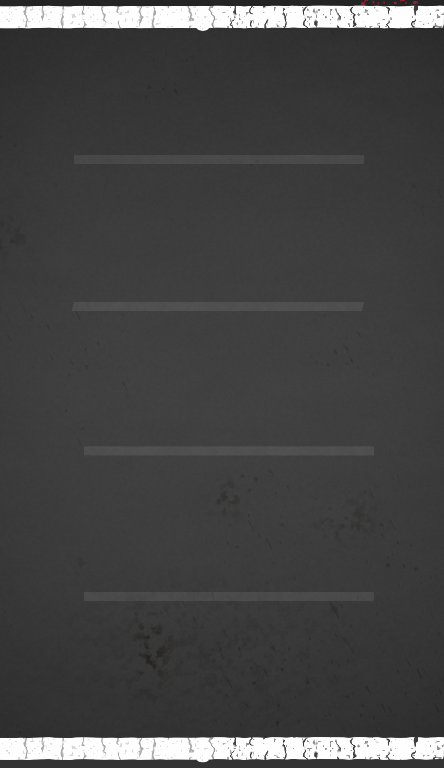
Give the GLSL for this texture, as a WebGL 2 fragment shader.

```glsl
#version 300 es
precision highp float;
// Worn asphalt road seen from above: a soft vertical gradient with grain and stains,
// four faint horizontal dashes, and two bright cracked paint bands at top and bottom.
// Noise drives the wear; box distances place the painted parts.
uniform vec2 u_resolution;
out vec4 fragColor;

float hash(vec2 p) {
    vec3 h = fract(vec3(p.xyx) * 0.1031);
    h += dot(h, h.yzx + 33.33);
    return fract((h.x + h.y) * h.z);
}

float noise(vec2 p) {
    vec2 i = floor(p), f = fract(p);
    f = f * f * (3.0 - 2.0 * f);
    return mix(mix(hash(i), hash(i + vec2(1, 0)), f.x),
               mix(hash(i + vec2(0, 1)), hash(i + 1.0), f.x), f.y);
}

float fbm(vec2 p) {
    float sum = 0.0, amp = 0.5;
    for (int i = 0; i < 4; i++) {
        sum += amp * noise(p);
        p = p * 2.03 + 17.0;
        amp *= 0.5;
    }
    return sum;
}

// Coverage of an axis-aligned box, softened over one pixel
float box(vec2 p, vec2 halfSize, float px) {
    vec2 d = abs(p) - halfSize;
    return 1.0 - smoothstep(-0.5 * px, 0.5 * px, max(d.x, d.y));
}

// Mottled dark patch
float stain(vec2 p, vec2 center, vec2 radius) {
    vec2 d = (p - center) / radius;
    return exp(-dot(d, d)) * smoothstep(0.4, 0.7, fbm(p * 130.0));
}

// Wandering vertical cracks, one per jittered cell; returns darkness
float cracks(vec2 p, float px) {
    float worn = smoothstep(0.46, 0.54, p.x / 0.578);
    float wander = 0.007 * (noise(vec2(p.x * 30.0, p.y * 110.0)) - 0.5)
                 + 0.004 * (noise(p * 300.0) - 0.5);
    float dark = 0.0;
    float cell = floor(p.x * 42.0);
    for (float k = -1.0; k <= 1.0; k++) {
        float id = cell + k;
        float x = (id + 0.2 + 0.6 * hash(vec2(id, 3.0))) / 42.0;
        float d = abs(p.x + wander - x);
        float gap = smoothstep(0.25, 0.5, noise(vec2(id * 7.0, p.y * 120.0 + 40.0)));
        float line = 1.0 - smoothstep(0.0003, 0.0006 + px, d);
        dark = max(dark, line * gap * mix(0.35, 0.8, worn));
    }
    float speck = smoothstep(0.8, 0.9, noise(p * 330.0 + 9.0));
    return max(dark, speck * mix(0.15, 0.45, worn));
}

void main() {
    vec2 uv = gl_FragCoord.xy / u_resolution;
    vec2 p = uv * vec2(0.578, 1.0);
    float px = 1.0 / u_resolution.y;

    // Asphalt: brightest near the middle, darker towards the ends and sides
    float side = abs(uv.x - 0.5) * 2.0;
    float tone = 0.252 - 0.28 * pow(uv.y - 0.49, 2.0) - 0.02 * pow(side, 3.0);
    tone += 0.012 * (noise(p * 400.0) - 0.5) + 0.014 * (fbm(p * vec2(14.0, 30.0)) - 0.47);
    vec3 color = vec3(tone);

    // Dashes, the lower pair shifted right
    for (int i = 0; i < 4; i++) {
        float shift = i < 2 ? 0.0 : 0.013;
        float y = 0.7923 - 0.1897 * float(i) - (i == 1 ? 0.0017 : 0.0);
        vec2 d = p - vec2(0.2852 + shift, y);
        if (i == 1) d.x += 0.0015 - 0.3 * d.y;
        float wear = 0.9 + 0.2 * noise(p * 90.0);
        color += 0.062 * wear * box(d, vec2(0.1888, 0.0059), px);
    }

    // Stains, sparse pits and slanted scratches
    float dirt = stain(p, vec2(0.197, 0.155), vec2(0.018, 0.045)) * 1.3
               + stain(p, vec2(0.295, 0.350), vec2(0.020, 0.025))
               + stain(p, vec2(0.450, 0.320), vec2(0.040, 0.030)) * 0.8
               + stain(p, vec2(0.010, 0.690), vec2(0.030, 0.030)) * 0.6
               + stain(p, vec2(0.270, 0.150), vec2(0.180, 0.090)) * 0.4;
    color -= dirt * vec3(0.050, 0.054, 0.060);
    vec2 slant = vec2(p.x + 0.5 * p.y, p.y - 0.5 * p.x);
    float scratch = smoothstep(0.86, 0.95, noise(slant * vec2(260.0, 90.0)));
    color -= 0.035 * scratch * smoothstep(0.45, 0.65, fbm(p * 9.0 + 5.0));

    // Dark margins beyond the bands, with a few red flecks at the upper right
    float top = smoothstep(0.985, 0.987, uv.y);
    color = mix(color, vec3(0.14), top);
    color = mix(color, vec3(0.20), 1.0 - smoothstep(0.014, 0.016, uv.y));
    float fleck = step(0.993, uv.y) * step(0.8, uv.x) * step(uv.x, 0.95);
    color += vec3(0.40, 0.0, 0.05) * fleck * smoothstep(0.65, 0.85, noise(p * 280.0));

    // Cracked bands sharing one pattern, each with a drip on its lower edge
    for (int i = 0; i < 2; i++) {
        vec2 d = p - vec2(0.289, i == 0 ? 0.9779 : 0.0254);
        float rough = 0.0012 * (noise(vec2(p.x * 110.0, 2.0)) - 0.5);
        float paint = box(d + vec2(0.0, rough), vec2(0.3, 0.0143), px);
        float drip = length((d - vec2(-0.025, -0.0135)) * vec2(0.55, 1.0)) - 0.0045;
        paint = max(paint, 1.0 - smoothstep(-0.5 * px, 0.5 * px, drip));
        vec3 white = vec3(0.995 - 0.95 * cracks(vec2(p.x, d.y + 0.1), px));
        color = mix(color, white, paint);
    }
    fragColor = vec4(clamp(color, 0.0, 1.0), 1.0);
}
```
